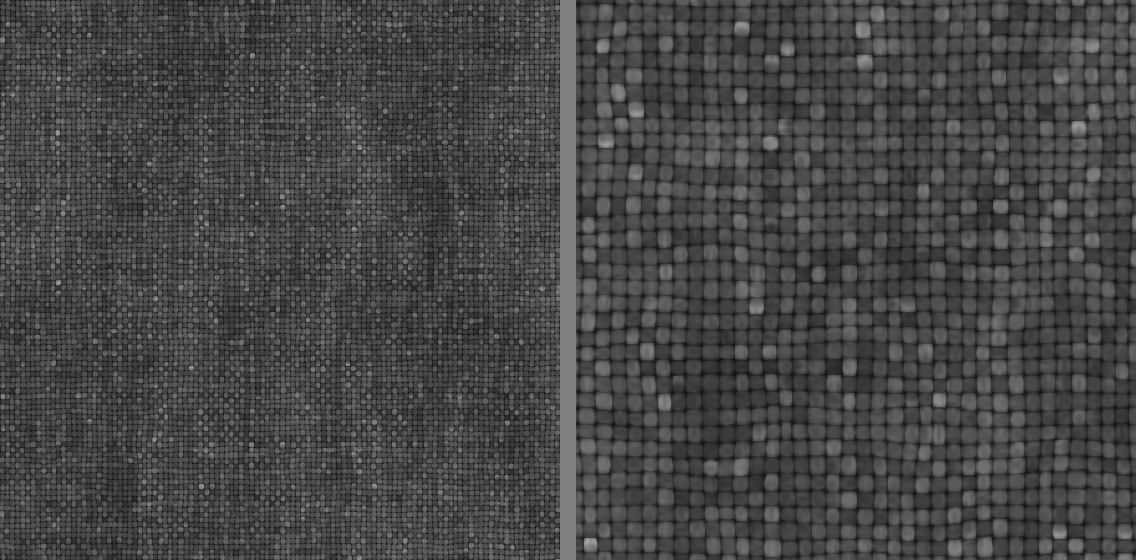
Left, the full canvas; right, a detail of the centre.
Reproduce this texture procedurally as a WebGL 1 fragment shader.

```glsl
precision highp float;
uniform vec2 u_resolution;

#define THREADS vec2(110.0, 104.0)
#define THREAD_HALF_WIDTH 0.47
#define WOBBLE 0.45
#define GAP_LIGHT 0.36
#define TOP_LIGHT 1.1
#define WARP_TONE 0.300
#define WEFT_TONE 0.262
#define STREAK_CONTRAST 0.15
#define FLOAT_CONTRAST 0.13
#define FLECK_GAIN 0.17
#define CLOUD_CONTRAST 0.10
#define FIBRE_CONTRAST 0.24

float hash(vec2 p) {
    vec3 q = fract(p.xyx * vec3(0.1031, 0.1030, 0.0973));
    q += dot(q, q.yzx + 33.33);
    return fract((q.x + q.y) * q.z);
}

float noise(vec2 p) {
    vec2 cell = floor(p);
    vec2 f = fract(p);
    f = f * f * (3.0 - 2.0 * f);
    float low = mix(hash(cell), hash(cell + vec2(1.0, 0.0)), f.x);
    float high = mix(hash(cell + vec2(0.0, 1.0)), hash(cell + vec2(1.0)), f.x);
    return mix(low, high, f.y);
}

// Rounded cross-section of a thread, with uneven thickness along its length
float threadProfile(float across, float along, float id) {
    float halfWidth = THREAD_HALF_WIDTH * mix(0.78, 1.12, noise(vec2(id * 7.3, along * 0.4)));
    float d = across / halfWidth;
    return sqrt(max(0.0, 1.0 - d * d));
}

// Dyed yarn: slow streaks along the thread, a shade per float, rare pale flecks
float yarnTone(float id, float along, float seed) {
    float streak = noise(vec2(id * 5.7 + seed, along * 0.09)) - 0.5;
    float shade = noise(vec2(id * 3.9 + seed + 41.0, along * 0.65)) - 0.5;
    float fleck = smoothstep(0.76, 1.0, noise(vec2(id * 9.1 + seed + 83.0, along * 0.5)));
    return STREAK_CONTRAST * streak + FLOAT_CONTRAST * shade + FLECK_GAIN * fleck;
}

void main() {
    vec2 uv = gl_FragCoord.xy / u_resolution;
    vec2 p = uv * THREADS;

    // Irregular thread paths
    p.x += WOBBLE * (noise(uv * vec2(45.0, 24.0)) - 0.5);
    p.y += WOBBLE * (noise(uv * vec2(24.0, 45.0) + 60.0) - 0.5);
    vec2 id = floor(p);
    vec2 offset = fract(p) - 0.5;

    // Plain weave: warp and weft alternate over and under
    const float PI = 3.14159265;
    float warpRise = cos(PI * (p.y - 0.5 + id.x));
    float weftRise = -cos(PI * (p.x - 0.5 + id.y));
    float warpHeight = 0.5 * (warpRise + threadProfile(offset.x, p.y, id.x));
    float weftHeight = 0.5 * (weftRise + threadProfile(offset.y, p.x, id.y + 200.0));
    float pixel = max(THREADS.x / u_resolution.x, THREADS.y / u_resolution.y);
    float edge = 0.08 + 0.6 * pixel;
    float warpOnTop = smoothstep(-edge, edge, warpHeight - weftHeight);

    // Tone of the upper yarn
    float warpTone = WARP_TONE + yarnTone(id.x, p.y, 11.0);
    float weftTone = WEFT_TONE + 0.75 * yarnTone(id.y, p.x, 137.0);
    float tone = mix(weftTone, warpTone, warpOnTop);

    // Uneven dye, drawn out along the warp
    float cloud = 0.6 * noise(uv * vec2(9.0, 3.0) + 5.0) + 0.4 * noise(uv * vec2(22.0, 9.0) + 31.0);
    tone += CLOUD_CONTRAST * (cloud - 0.5);

    // Shaded gaps and fine fibres
    float height = max(warpHeight, weftHeight);
    float light = mix(GAP_LIGHT, TOP_LIGHT, smoothstep(0.0, 0.85, height));
    float fibre = mix(noise(p * vec2(1.5, 4.0)), noise(p * vec2(4.0, 1.5) + 17.0), warpOnTop);
    light *= 1.0 + FIBRE_CONTRAST * (fibre - 0.5);

    gl_FragColor = vec4(vec3(clamp(tone * light, 0.07, 0.66)), 1.0);
}
```
